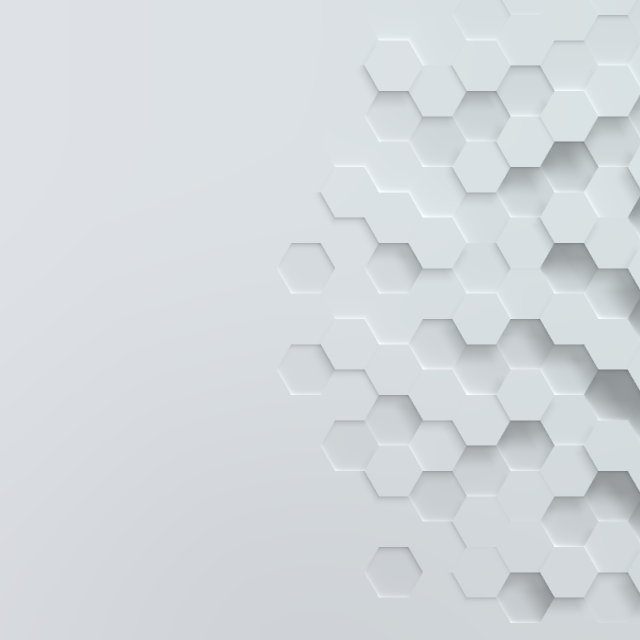
A three.js fragment shader for this background:

```glsl
// Pale relief of raised and sunken hexagons that fades into a plain wall on the left.
#define RADIUS 0.0457
#define APOTHEM (RADIUS * 0.8660254)
#define GRID_ORIGIN vec2(0.478, 0.9766)
#define LIGHT vec2(0.45, 0.89)
#define SHADOW_SHIFT vec2(-0.24, -0.5)
#define SHADOW_DEPTH 0.17
#define RIM_GLOW 0.105
#define CREASE 0.2
#define EDGE_SOFTNESS 0.0006
#define TAU 6.2831853

varying vec2 vUv;

float hash(vec2 p) {
  return fract(sin(dot(p, vec2(127.1, 311.7))) * 43758.5453);
}

// Signed distance to a hexagon with flat top and bottom.
float hexDistance(vec2 p) {
  p = abs(p);
  return max(p.y, dot(p, vec2(0.8660254, 0.5))) - APOTHEM;
}

// Centre of the hexagon that holds p, from two staggered grids.
vec2 cellCenter(vec2 p) {
  vec2 pitch = vec2(3.0 * RADIUS, 2.0 * APOTHEM);
  vec2 evenCenter = pitch * floor(p / pitch + 0.5);
  vec2 oddCenter = pitch * (floor(p / pitch) + 0.5);
  bool nearEven = hexDistance(p - evenCenter) < hexDistance(p - oddCenter);
  return nearEven ? evenCenter : oddCenter;
}

// Period and first crest, in rows, of the height wave down a column.
vec2 columnRhythm(float column) {
  if (column < 0.5) return vec2(2.0, 6.0);
  if (column < 1.5) return vec2(3.2, 3.4);
  if (column < 2.5) return vec2(2.75, 1.03);
  if (column < 3.5) return vec2(3.5, 4.35);
  if (column < 4.5) return vec2(2.4, 0.9);
  if (column < 5.5) return vec2(2.5, 2.5);
  if (column < 6.5) return vec2(2.25, 1.8);
  if (column < 7.5) return vec2(2.3, 4.0);
  return vec2(2.0, 1.0);
}

// Height of a cell: positive is raised, negative is sunken, zero is the wall.
float cellHeight(vec2 center) {
  float column = floor(center.x / (1.5 * RADIUS) + 0.5);
  float row = floor(-center.y / APOTHEM + 0.5) * 0.5;
  bool outer = column < 3.5;

  // The cluster is a wedge that opens to the right.
  float reach = outer ? min(1.5 + 1.9 * column, 5.4) : 6.2;
  if (column < -0.5 || abs(row - 6.0) > reach || row > 11.6) return 0.0;

  // Weak swings leave bare wall between the outer cells.
  vec2 rhythm = columnRhythm(column);
  float height = cos(TAU * (row - rhythm.y) / rhythm.x);
  if (column < 0.5) height = min(height, 0.0);
  if (outer && height > -0.58 && height < 0.45) return 0.0;

  // Deeper pits toward the right, flatter cells at the top.
  float fromPit = (row - 7.0) / 3.0;
  float pit = smoothstep(4.5, 6.0, column) * exp(-fromPit * fromPit);
  height *= height < 0.0 ? 0.75 + 0.5 * pit : 0.85;
  height *= outer ? 1.0 : mix(0.25, 1.0, smoothstep(0.8, 2.0, row));

  float growth = mix(0.3, 1.0, clamp(column / 6.0, 0.0, 1.0));
  return height * growth * mix(0.85, 1.1, hash(vec2(column, row)));
}

// Soft light on the bare wall.
vec3 wallColor(vec2 uv) {
  vec3 upper = mix(vec3(0.872, 0.885, 0.903), vec3(0.842, 0.876, 0.885), uv.x);
  vec3 lower = mix(vec3(0.848, 0.858, 0.877), vec3(0.815, 0.838, 0.850), uv.x);
  vec3 color = mix(lower, upper, smoothstep(-0.1, 0.8, uv.y));
  vec2 fromDim = (uv - vec2(0.42, 0.0)) / vec2(0.4, 0.4);
  return color - 0.022 * exp(-dot(fromDim, fromDim));
}

vec3 reliefColor(vec2 uv) {
  vec2 p = uv - GRID_ORIGIN;
  vec2 center = cellCenter(p);
  vec2 local = p - center;
  float height = cellHeight(center);
  float shade = 1.0 + 0.1 * min(height, 0.0) + 0.012 * max(height, 0.0);
  float glow = 0.0;

  // Each higher neighbour throws a shadow and shows a lit or dark wall.
  for (int i = 0; i < 6; i++) {
    float angle = TAU * (float(i) + 0.5) / 6.0;
    vec2 direction = vec2(cos(angle), sin(angle));
    vec2 offset = 2.0 * APOTHEM * direction;
    float rise = max(cellHeight(center + offset) - height, 0.0);
    float edge = max(APOTHEM - dot(local, direction), 0.0) / RADIUS;
    float facing = dot(direction, LIGHT);
    float wallPresence = min(5.0 * rise, 1.0);

    vec2 shift = SHADOW_SHIFT * RADIUS * rise;
    float blur = RADIUS * (0.08 + 0.34 * rise);
    float shadow = 1.0 - smoothstep(-blur, blur, hexDistance(local - offset - shift));
    shade *= 1.0 - SHADOW_DEPTH * min(rise, 1.4) * shadow;
    shade *= 1.0 - CREASE * wallPresence * max(facing, 0.0) * exp(-edge / 0.06);

    float rim = exp(-edge / 0.07) + 0.5 * min(rise, 1.0) * exp(-edge / 0.4);
    glow += RIM_GLOW * wallPresence * max(-facing, 0.0) * rim;
  }
  return wallColor(uv) * shade + glow;
}

void main() {
  // Average four nearby samples to smooth the cell edges.
  vec3 color = vec3(0.0);
  for (int i = 0; i < 4; i++) {
    vec2 corner = vec2(mod(float(i), 2.0), floor(float(i) / 2.0)) - 0.5;
    color += 0.25 * reliefColor(vUv + 2.0 * EDGE_SOFTNESS * corner);
  }
  gl_FragColor = vec4(clamp(color, 0.0, 1.0), 1.0);
}
```
